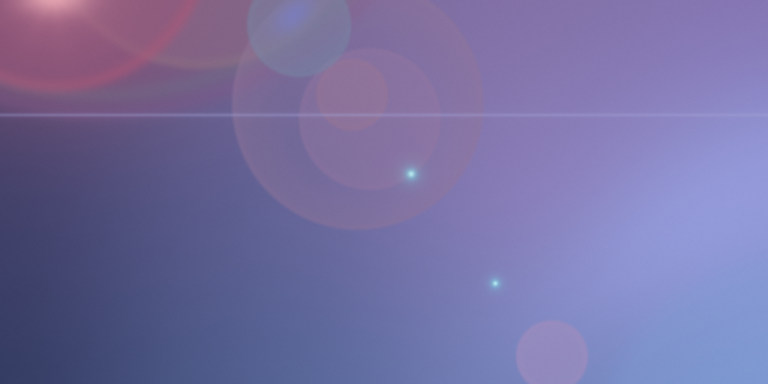
Write a WebGL 2 fragment shader that draws this background.

```glsl
#version 300 es
precision highp float;
// Soft lens flare over a dusky violet-blue backdrop: a smooth colour field,
// a pink light in the upper left with arcs, then translucent discs, a thin
// horizontal streak, small cyan sparks and faint grain.
// Units: canvas height = 1, so x runs from 0 to 2 and y from 0 to 1.

uniform vec2 u_resolution;
out vec4 fragColor;

const vec3 ROSE = vec3(0.64, 0.47, 0.56);
const vec3 MAUVE = vec3(0.60, 0.47, 0.63);
const vec3 CYAN = vec3(0.50, 0.84, 0.90);

float hash(vec2 p) {
  vec3 q = fract(vec3(p.xyx) * 0.1031);
  q += dot(q, q.yzx + 33.33);
  return fract((q.x + q.y) * q.z);
}

// Blends four colours spaced evenly over t = 0..1.
vec3 ramp(vec3 a, vec3 b, vec3 c, vec3 d, float t) {
  float s = clamp(t, 0.0, 1.0) * 3.0;
  vec3 col = mix(a, b, smoothstep(-0.15, 1.15, s));
  col = mix(col, c, smoothstep(0.85, 2.15, s));
  return mix(col, d, smoothstep(1.85, 3.15, s));
}

float disc(vec2 p, vec2 centre, float radius, float soft) {
  return 1.0 - smoothstep(-soft, soft, length(p - centre) - radius);
}

float bell(float d, float width) {
  return exp(-d * d / (width * width));
}

float ring(vec2 p, vec2 centre, float radius, float width) {
  return bell(length(p - centre) - radius, width);
}

float glow(vec2 p, vec2 centre, vec2 size, float angle) {
  vec2 d = p - centre;
  float c = cos(angle), s = sin(angle);
  d = vec2(c * d.x + s * d.y, c * d.y - s * d.x) / size;
  return exp(-dot(d, d));
}

// Translucent disc with a slightly brighter rim.
vec3 ghost(vec3 col, vec2 p, vec2 centre, float radius, vec3 tint, float alpha) {
  float inside = disc(p, centre, radius, 0.006);
  float rim = ring(p, centre, radius - 0.008, 0.009) * inside;
  return mix(col, tint, inside * alpha + rim * 0.08);
}

vec3 spark(vec3 col, vec2 p, vec2 centre, float size) {
  float d = length(p - centre);
  col = mix(col, CYAN, 0.22 * bell(d, size * 2.2));
  col = mix(col, CYAN, 0.65 * bell(d, size));
  return mix(col, vec3(0.85, 1.0, 0.98), 0.6 * bell(d, size * 0.5));
}

vec3 backdrop(vec2 p) {
  float t = p.x * 0.5;
  vec3 low = ramp(vec3(0.20, 0.23, 0.38), vec3(0.32, 0.38, 0.57),
                  vec3(0.45, 0.50, 0.72), vec3(0.49, 0.60, 0.82), t);
  vec3 mid = ramp(vec3(0.25, 0.25, 0.41), vec3(0.38, 0.38, 0.58),
                  vec3(0.54, 0.49, 0.72), vec3(0.57, 0.58, 0.83), t);
  vec3 top = ramp(vec3(0.40, 0.29, 0.43), vec3(0.46, 0.40, 0.58),
                  vec3(0.51, 0.44, 0.65), vec3(0.52, 0.46, 0.70), t);
  vec3 col = mix(low, mid, smoothstep(-0.1, 0.58, p.y));
  col = mix(col, top, smoothstep(0.42, 1.1, p.y));
  // Diagonal blue sheen and the wide disc in the lower right.
  col = mix(col, vec3(0.59, 0.63, 0.88), 0.6 * glow(p, vec2(1.82, 0.43), vec2(0.48, 0.18), 0.55));
  return mix(col, vec3(0.49, 0.61, 0.83), 0.3 * disc(p, vec2(2.12, -0.22), 0.575, 0.045));
}

vec3 cornerLight(vec3 col, vec2 p) {
  vec2 light = vec2(0.14, 1.01);
  // Wide rainbow arc: warm inside, green then violet at the border.
  vec2 arc = vec2(0.26, 1.677);
  col = mix(col, vec3(0.51, 0.33, 0.47), 0.4 * disc(p, arc, 0.95, 0.06));
  col = mix(col, vec3(0.42, 0.43, 0.53), 0.45 * ring(p, arc, 0.925, 0.025));
  col = mix(col, vec3(0.49, 0.35, 0.55), 0.35 * ring(p, arc, 0.970, 0.025));
  // Brownish disc cut by the top border.
  vec2 brown = vec2(0.521, 1.234);
  col = mix(col, vec3(0.56, 0.44, 0.53), 0.4 * disc(p, brown, 0.412, 0.012));
  col = mix(col, vec3(0.58, 0.50, 0.50), 0.22 * ring(p, brown, 0.402, 0.016));
  // Rose halo, red ring and hot core with faint rays.
  vec2 halo = vec2(0.143, 1.17);
  col = mix(col, vec3(0.59, 0.32, 0.46), 0.38 * disc(p, halo, 0.400, 0.025));
  col = mix(col, vec3(0.70, 0.34, 0.46), 0.42 * ring(p, halo, 0.395, 0.019));
  col = mix(col, vec3(0.60, 0.32, 0.46), 0.3 * glow(p, light, vec2(0.36, 0.32), 0.0));
  vec2 d = p - light;
  float rays = 0.5 + 0.5 * cos(atan(d.y, d.x) * 9.0);
  col = mix(col, vec3(0.84, 0.52, 0.60), (0.52 + 0.06 * rays) * exp(-length(d) * 9.0));
  return mix(col, vec3(0.98, 0.74, 0.76), 0.7 * glow(p, light, vec2(0.085, 0.045), 0.0));
}

void main() {
  vec2 p = gl_FragCoord.xy / u_resolution.y;
  vec3 col = cornerLight(backdrop(p), p);

  // Nested mauve discs, the teal disc and the lone low disc.
  vec2 big = vec2(0.932, 0.729);
  float edgeTint = 0.18 + 0.24 * smoothstep(0.16, 0.328, length(p - big));
  col = ghost(col, p, big, 0.328, vec3(0.57, 0.46, 0.60), edgeTint);
  col = ghost(col, p, vec2(0.9635, 0.690), 0.185, MAUVE, 0.34);
  col = ghost(col, p, vec2(0.917, 0.753), 0.094, ROSE, 0.28);
  col = ghost(col, p, vec2(0.779, 0.935), 0.136, vec3(0.47, 0.52, 0.64), 0.5);
  col = mix(col, vec3(0.47, 0.50, 0.82), 0.55 * glow(p, vec2(0.765, 0.96), vec2(0.06, 0.035), 0.7));
  col = ghost(col, p, vec2(1.4375, 0.072), 0.094, vec3(0.63, 0.55, 0.74), 0.6);

  // Thin streak across the full width.
  float streak = bell(p.y - 0.7005, 0.0045) + 0.12 * bell(p.y - 0.7005, 0.014);
  col = mix(col, vec3(0.64, 0.64, 0.84), 0.33 * streak);

  col = spark(col, p, vec2(1.071, 0.547), 0.015);
  col = spark(col, p, vec2(1.290, 0.262), 0.011);

  // Grain on a grid tied to the canvas height.
  col += (hash(floor(p * 256.0)) - 0.5) * 0.006;
  fragColor = vec4(col, 1.0);
}
```
